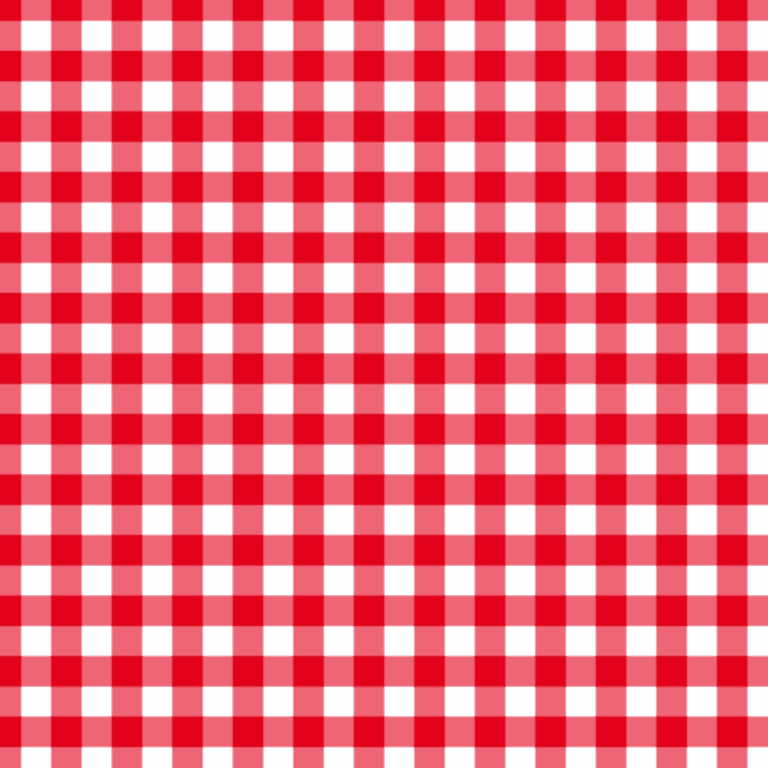
Give the GLSL for this pattern, as a Shadertoy shader.

```glsl
// Red and white gingham: two crossing sets of even stripes, white where neither
// lies, pink where one does and red where both cross. Signed distances to the
// stripe edges give the fills, plus thin tinted seams along every boundary.

#define REPEATS    12.69                 // checks across and down
#define CENTRE     vec2(0.0077, 0.0471)  // centre of one red check
#define STRIPE     0.5                   // stripe width as a share of a repeat
#define SEAM       0.0016                // seam width in canvas units
#define WHITE      vec3(1.00, 0.995, 0.995)
#define PINK       vec3(0.935, 0.40, 0.46)
#define RED        vec3(0.885, 0.00, 0.10)
#define PINK_SEAM  vec3(0.93, 0.66, 0.70)
#define RED_HALO   vec3(0.95, 0.29, 0.36)
#define RED_RIM    vec3(0.84, 0.06, 0.15)

// Distance to the nearest stripe edge on each axis, positive inside a stripe
vec2 stripeDistance(vec2 p) {
    vec2 fromCentre = abs(fract((p - CENTRE) * REPEATS + 0.5) - 0.5);
    return (0.5 * STRIPE - fromCentre) / REPEATS;
}

// Antialiased coverage, one pixel wide
float cover(float dist, float pixel) {
    return clamp(dist / pixel + 0.5, 0.0, 1.0);
}

void mainImage(out vec4 fragColor, in vec2 fragCoord) {
    float pixel = 1.0 / iResolution.y;
    vec2 d = stripeDistance(fragCoord * pixel);
    float anyStripe = max(d.x, d.y);
    float crossing = min(d.x, d.y);

    // Single stripes with a pale seam against the white
    vec3 colour = mix(WHITE, PINK_SEAM, cover(anyStripe + 0.5 * SEAM, pixel));
    colour = mix(colour, PINK, cover(anyStripe - 0.5 * SEAM, pixel));

    // Crossings with a bright halo outside and a dull rim inside
    float halo = cover(crossing + SEAM, pixel) * cover(anyStripe, pixel);
    colour = mix(colour, RED_HALO, halo);
    colour = mix(colour, RED_RIM, cover(crossing, pixel));
    colour = mix(colour, RED, cover(crossing - SEAM, pixel));

    fragColor = vec4(colour, 1.0);
}
```
